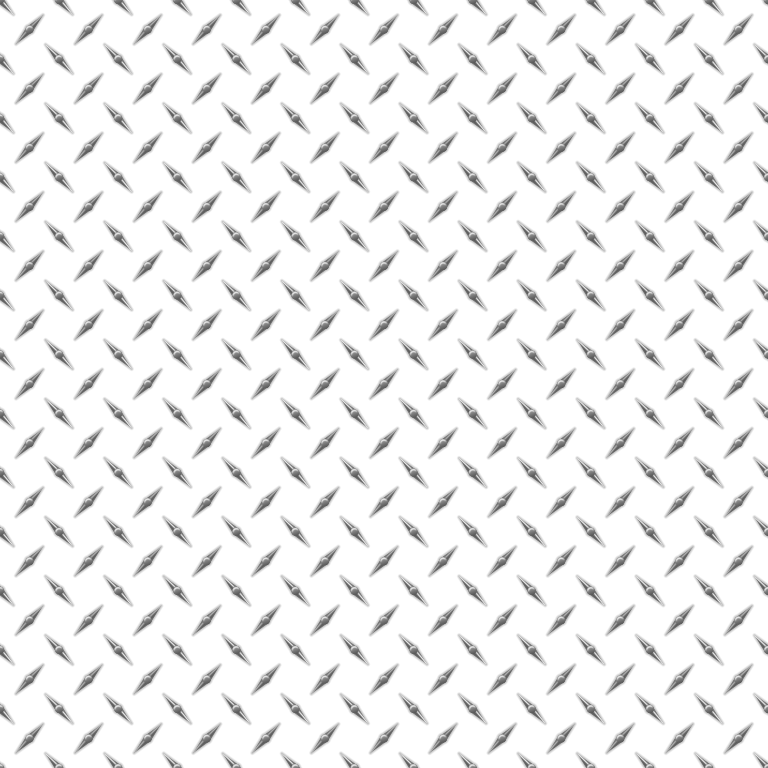
This texture is drawn by a WebGL 1 fragment shader. Its source:

```glsl
precision highp float;

uniform vec2 u_resolution;

const float REPEATS = 13.0;
const float TILT = 0.82;                    // radians from horizontal
const vec2 BLADE = vec2(0.335, 0.066);      // half length, half width
const float BOSS_RADIUS = 0.070;
const float HALO_WIDTH = 0.050;
const vec3 PLATE = vec3(1.0);
const vec3 SHADOW = vec3(0.50);

float rhombusDistance(vec2 p, vec2 b) {
  p = abs(p);
  vec2 k = (b - 2.0 * p) * b;
  float h = clamp((k.x - k.y) / dot(b, b), -1.0, 1.0);
  float d = length(p - 0.5 * b * vec2(1.0 - h, 1.0 + h));
  return d * sign(p.x * b.y + p.y * b.x - b.x * b.y);
}

float fill(float d, float pixel) {
  return 1.0 - smoothstep(-0.5 * pixel, 0.5 * pixel, d);
}

float glint(float x, float width) {
  return exp(-x * x / (width * width));
}

// Brushed blade: dark lower flank, bright streak beside the ridge
float bladeShade(vec2 q, float gloss) {
  float along = min(abs(q.x) / BLADE.x, 1.0);
  float halfWidth = BLADE.y * (1.0 - along);
  float shade = mix(0.45, 0.60, along * along);
  shade -= 0.10 * glint(q.y + 0.45 * halfWidth, 0.016);
  shade += gloss * glint(q.y - 0.30 * halfWidth, 0.012) * smoothstep(0.1, 0.3, along);
  return shade;
}

// Round boss lit from above, with a bright upper rim
float bossShade(vec2 p) {
  float r = length(p);
  float facing = dot(p, vec2(-0.35, 0.94)) / BOSS_RADIUS;
  float rim = glint(r - 0.048, 0.016) * smoothstep(-0.2, 0.6, facing);
  return 0.49 + 0.15 * facing + 0.30 * rim;
}

// Paints one stud; lean is +1 for rising, -1 for falling
vec3 paintStud(vec3 base, vec2 p, float lean, float gloss, float pixel) {
  vec2 axis = vec2(cos(TILT), lean * sin(TILT));
  vec2 normal = lean * vec2(-axis.y, axis.x);
  normal *= sign(normal.y);
  vec2 q = vec2(dot(p, axis), dot(p, normal));

  float blade = rhombusDistance(q, BLADE);
  float boss = length(p) - BOSS_RADIUS;
  float halo = 1.0 - smoothstep(-0.01, HALO_WIDTH, min(blade, boss));

  vec3 color = mix(base, SHADOW, 0.55 * halo);
  color = mix(color, vec3(bladeShade(q, gloss)), fill(blade, pixel));
  return mix(color, vec3(bossShade(p)), fill(boss, pixel));
}

void main() {
  vec2 grid = gl_FragCoord.xy / u_resolution * REPEATS;
  float pixel = REPEATS / min(u_resolution.x, u_resolution.y);

  // Rising studs at cell centers, falling studs at cell corners
  vec2 center = fract(grid) - 0.5;
  vec2 corner = fract(grid + 0.5) - 0.5;
  vec3 color = paintStud(PLATE, center, 1.0, 0.20, pixel);
  color = paintStud(color, corner, -1.0, 0.42, pixel);
  gl_FragColor = vec4(color, 1.0);
}
```
